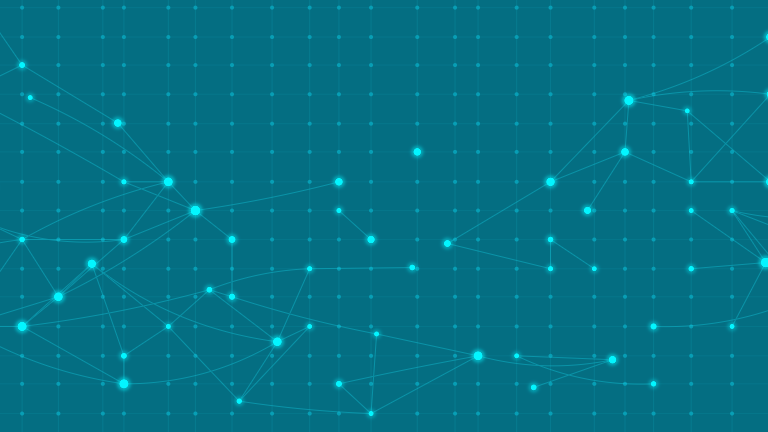
Write a WebGL 2 fragment shader that draws this background.

```glsl
#version 300 es
precision highp float;
// A network of glowing nodes and thin links over a faint, uneven dotted grid.
// Each block of 2 x 2 grid cells may hold one node, usually on a grid crossing;
// nearby nodes are joined by chance, and larger nodes attract more links.

#define GRID         vec2(0.0817, 0.067)  // mean column and row spacing
#define ORIGIN       vec2(0.020, 0.0105)  // shift of the grid
#define GRID_JITTER  vec2(0.48, 0.05)     // unevenness of columns and rows
#define LINE_WIDTH   0.0023
#define DOT_RADIUS   0.0046
#define NODE_RADIUS  vec2(0.0058, 0.0118) // smallest and largest
#define GLOW_RADIUS  0.0065
#define NODE_DENSITY 0.96
#define SHORT_CHANCE 0.32                 // links between adjacent blocks
#define LONG_CHANCE  0.10                 // links that skip a block
#define SEED         17.0

uniform vec2 u_resolution;
out vec4 fragColor;

const vec3 BASE_TEAL = vec3(0.016, 0.430, 0.510);
const vec3 LINE_CYAN = vec3(0.070, 0.800, 0.880);
const vec3 DOT_CYAN  = vec3(0.030, 0.640, 0.730);
const vec3 NODE_CYAN = vec3(0.010, 0.960, 1.000);

float hash(vec2 p) {
    vec3 q = fract((p.xyx + SEED) * vec3(0.1031, 0.1030, 0.0973));
    q += dot(q, q.yzx + 33.33);
    return fract((q.x + q.y) * q.z);
}

// Anti-aliased coverage of a shape, from its signed distance
float cover(float dist) {
    return clamp(0.5 - dist * u_resolution.y, 0.0, 1.0);
}

// Crossing of one grid column and row
vec2 gridPoint(vec2 cell) {
    vec2 shift = vec2(hash(vec2(cell.x, 3.7)), hash(vec2(8.1, cell.y))) - 0.5;
    return (cell + 0.5 + shift * GRID_JITTER) * GRID + ORIGIN;
}

// Node of a block: xy = position, z = size from 0 to 1, w = 1 if present
vec4 node(vec2 block) {
    vec2 pick = vec2(hash(block + 41.3), hash(block + 67.9));
    vec2 onGrid = gridPoint(block * 2.0 + floor(pick * 2.0));
    vec2 offGrid = (block * 2.0 + 0.3 + 1.4 * pick) * GRID + ORIGIN;
    vec2 pos = hash(block + 12.6) < 0.7 ? onGrid : offGrid;

    // The network fills a band that sags in the middle
    float side = pos.x * u_resolution.y / u_resolution.x - 0.5;
    float top = 0.58 + 1.4 * side * side + 0.14 * (hash(block + 5.2) - 0.5);
    float bottom = 0.04 + 0.4 * side * side;
    bool present = pos.y > bottom && pos.y < top && hash(block + 93.4) < NODE_DENSITY;

    float size = hash(block + 28.8);
    return vec4(pos, size * size, present ? 1.0 : 0.0);
}

// Distance to a segment that bows sideways by a share of its length
float bowedSegment(vec2 p, vec2 a, vec2 b, float bow) {
    vec2 ab = b - a;
    float t = clamp(dot(p - a, ab) / dot(ab, ab), 0.0, 1.0);
    vec2 offset = vec2(-ab.y, ab.x) * bow * 4.0 * t * (1.0 - t);
    return length(p - a - ab * t - offset);
}

// Strongest link that starts at one block, reaching right or up
float linksFrom(vec2 block, vec4 start, vec2 p) {
    float link = 0.0;
    for (int dx = 0; dx <= 2; dx++)
    for (int dy = -1; dy <= 1; dy++) {
        if (dx == 0 && dy < 1) continue;
        vec2 target = block + vec2(dx, dy);
        vec4 end = node(target);
        if (end.w < 0.5) continue;
        float roll = hash(block * 3.17 + target * 7.31);
        float chance = dx == 2 ? LONG_CHANCE : SHORT_CHANCE;
        if (roll > chance * (0.5 + start.z + end.z)) continue;
        float bow = dx == 2 ? 0.14 * (hash(target + 55.5) - 0.5) : 0.0;
        float dist = bowedSegment(p, start.xy, end.xy, bow);
        link = max(link, cover(dist - 0.5 * LINE_WIDTH));
    }
    return link;
}

void main() {
    vec2 p = gl_FragCoord.xy / u_resolution.y;
    vec2 cell = floor((p - ORIGIN) / GRID);

    // Grid lines and dots
    vec2 toCross = p - gridPoint(cell);
    float column = cover(abs(toCross.x) - 0.5 * LINE_WIDTH);
    float row = cover(abs(toCross.y) - 0.5 * LINE_WIDTH);
    float dots = cover(length(toCross) - DOT_RADIUS);
    vec3 color = mix(BASE_TEAL, LINE_CYAN, max(0.14 * column, 0.09 * row));
    color = mix(color, DOT_CYAN, 0.9 * dots);

    // Nodes and links of the surrounding blocks
    vec2 home = floor(cell / 2.0);
    float links = 0.0, discs = 0.0, glow = 0.0;
    for (int x = -3; x <= 1; x++)
    for (int y = -2; y <= 2; y++) {
        vec2 block = home + vec2(x, y);
        vec4 n = node(block);
        if (n.w < 0.5) continue;
        float dist = length(p - n.xy) - mix(NODE_RADIUS.x, NODE_RADIUS.y, n.z);
        float halo = max(dist, 0.0) / GLOW_RADIUS;
        discs = max(discs, cover(dist));
        glow = max(glow, exp(-halo * halo) * (0.25 + 0.2 * n.z));
        links = max(links, linksFrom(block, n, p));
    }
    color = mix(color, LINE_CYAN, 0.40 * links);
    color = mix(color, NODE_CYAN, max(glow, discs));
    fragColor = vec4(color, 1.0);
}
```
